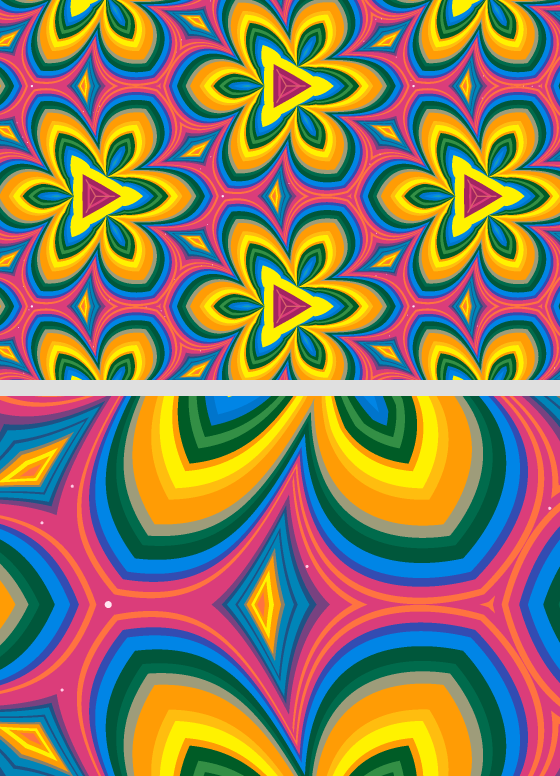
Top: the whole. Bottom: its middle third, enlarged.
A Shadertoy shader for this pattern:

```glsl
// Kaleidoscopic six-petalled flowers in nested colour bands on a triangular mirror lattice.

const float HEIGHT = 521.0;             // design units per canvas height
const float SIDE = 174.4;               // edge of the mirror triangle
const vec2 PINCH = vec2(15.0, 26.0);    // where all petal bands meet
const float NOTCH = 0.267;              // angle of the seam between petals

const vec3 BLUE = vec3(0.0, 0.52, 0.90);
const vec3 DARK_GREEN = vec3(0.0, 0.36, 0.15);
const vec3 YELLOW = vec3(1.0, 0.95, 0.0);
const vec3 ORANGE = vec3(1.0, 0.61, 0.02);
const vec3 PINK = vec3(0.86, 0.24, 0.48);
const vec3 CORAL = vec3(1.0, 0.45, 0.25);
const vec3 MAROON = vec3(0.64, 0.14, 0.38);
const vec3 SEA = vec3(0.0, 0.52, 0.72);
const vec3 NAVY = vec3(0.12, 0.32, 0.52);

float hash(vec2 p) {
    return fract(sin(dot(p, vec2(127.1, 311.7))) * 43758.5);
}

// Reflect into the triangle (0,0), (SIDE,0), SIDE*(cos 60, sin 60).
vec2 foldTriangle(vec2 p) {
    vec2 left = vec2(-0.8660254, 0.5), right = vec2(0.8660254, 0.5);
    for (int i = 0; i < 14; i++) {
        p.y = abs(p.y);
        p -= 2.0 * max(0.0, dot(p, left)) * left;
        p -= 2.0 * max(0.0, dot(p, right) - 0.8660254 * SIDE) * right;
    }
    p.y = abs(p.y);
    return p;
}

// Band level: fans out around the pinch, then grows towards the petal tips.
float petalLevel(vec2 p, out bool closedPetal) {
    vec2 q = p - PINCH;
    float r = length(q), a = atan(q.y, q.x);
    closedPetal = a > NOTCH;
    float seam, axis;
    if (closedPetal) {
        seam = (1.0472 - a) / (1.0472 - NOTCH);
        axis = max(r, 36.0 + 0.4 * abs(r - 23.0));
    } else {
        float span = NOTCH + asin(min(1.0, PINCH.y / max(r, 0.001)));
        seam = 1.0 - (NOTCH - a) / span;
        axis = sqrt(max(r * r - PINCH.y * PINCH.y, 0.0)) - 15.0;
    }
    seam = clamp(seam, 0.0, 1.0);
    float blend = seam * (0.68 + 0.32 * seam * seam);
    float spike = 0.45 * max(r - 35.0, 0.0) * pow(seam, 6.0);
    return mix(axis, 80.0 + 0.7 * r, blend) + spike;
}

void band(inout vec3 col, float level, float start, vec3 tint) {
    if (level > start) col = tint;
}

vec3 pattern(vec2 pos) {
    vec2 p = foldTriangle(pos - vec2(131.0, 252.0));
    bool closedPetal;
    float v = petalLevel(p, closedPetal);

    // Petals, from the heart outwards
    vec3 col = closedPetal ? vec3(0.10, 0.62, 0.70) : YELLOW;
    band(col, v, closedPetal ? 39.5 : 35.0, BLUE);
    band(col, v, 44.0, vec3(0.0, 0.46, 0.80));
    band(col, v, 50.0, DARK_GREEN);
    band(col, v, 56.0, vec3(0.20, 0.56, 0.27));
    band(col, v, 62.0, DARK_GREEN);
    band(col, v, 70.0, ORANGE);
    band(col, v, 74.0, YELLOW);
    band(col, v, 83.0, vec3(1.0, 0.74, 0.06));
    band(col, v, 89.0, ORANGE);
    band(col, v, 102.0, vec3(0.62, 0.61, 0.48));
    band(col, v, 108.0, vec3(0.0, 0.42, 0.30));
    band(col, v, 113.0, vec3(0.0, 0.34, 0.23));
    band(col, v, 120.0, BLUE);
    band(col, v, 127.0, vec3(0.20, 0.30, 0.70));
    band(col, v, 131.0, PINK);

    // Thin outlines in the gaps between flowers
    band(col, v, 136.0, CORAL);
    band(col, v, 139.0, PINK);
    if (closedPetal && abs(v - 144.5) < 1.5) col = CORAL;

    // Small spiked diamonds
    band(col, v, 153.0, vec3(0.47, 0.26, 0.50));
    band(col, v, 159.0, NAVY);
    band(col, v, 163.0, SEA);
    band(col, v, 171.0, NAVY);
    band(col, v, 174.0, SEA);
    band(col, v, 182.0, vec3(0.55, 0.50, 0.40));
    band(col, v, 186.0, ORANGE);
    band(col, v, 194.0, YELLOW);
    band(col, v, 200.0, ORANGE);
    band(col, v, 206.0, CORAL);

    // Three-pointed heart
    float heart = 18.0 - dot(p, vec2(0.515, 0.858));
    band(col, heart, 0.0, MAROON);
    band(col, heart, 7.0, PINK);
    band(col, heart, 10.0, MAROON);
    if (heart > 4.0 && p.y < 0.9) col = vec3(0.85, 0.38, 0.42);

    // Pale lattice dot and sparse specks on the pink
    vec2 cell = floor(pos / 7.0);
    vec2 speck = (cell + 0.2 + 0.6 * vec2(hash(cell), hash(cell + 19.0))) * 7.0;
    bool onPink = v > 139.0 && v < 153.0;
    if (onPink && hash(cell + 5.0) > 0.93 && distance(pos, speck) < 0.7) col = vec3(1.0, 0.8, 0.9);
    if (distance(p, vec2(SIDE, 0.0)) < 1.6) col = vec3(1.0, 0.9, 0.95);
    return col;
}

void mainImage(out vec4 fragColor, in vec2 fragCoord) {
    // 3 x 3 samples smooth every band edge
    vec3 sum = vec3(0.0);
    for (int i = 0; i < 9; i++) {
        vec2 offset = (vec2(i % 3, i / 3) - 1.0) / 3.0;
        sum += pattern((fragCoord + offset) / iResolution.y * HEIGHT);
    }
    fragColor = vec4(sum / 9.0, 1.0);
}
```
